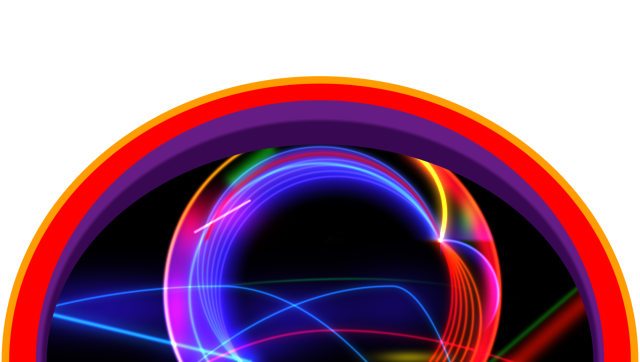
This background is drawn by a Shadertoy shader. Its source:

```glsl
// Layered oval frame on white, opening onto a glowing ring of light strands and beams.
#define ORANGE vec3(1.0, 0.61, 0.0)
#define RED vec3(1.0, 0.0, 0.0)
#define PURPLE vec3(0.40, 0.11, 0.52)
#define DARK_PURPLE vec3(0.22, 0.035, 0.32)
#define BLUE vec3(0.16, 0.06, 0.85)
#define CYAN vec3(0.05, 0.55, 1.0)
#define NODE vec2(0.1875, 0.190)
#define RING_CENTER vec2(0.0195, 0.1094)
#define RING_RADIUS 0.264
#define INNER_CENTER vec2(0.025, 0.108)
#define UPPER_CENTER vec2(0.001, 0.144)

float gauss(float d, float w) { return exp(-d * d / (w * w)); }

float blob(vec2 p, vec2 center, vec2 size) {
    vec2 q = (p - center) / size;
    return exp(-dot(q, q));
}

// Thin bright core with a soft halo.
float strand(float d, float w) { return gauss(d, w) + 0.22 * gauss(d, 5.0 * w); }

// Signed distance to a circle that passes through the node.
float nodeCircle(vec2 p, vec2 center) {
    return length(p - center) - length(NODE - center);
}

float segment(vec2 p, vec2 a, vec2 b) {
    vec2 ab = b - a;
    return length(p - a - ab * clamp(dot(p - a, ab) / dot(ab, ab), 0.0, 1.0));
}

// Distance to a parabola with separate left and right curvature.
float arch(vec2 p, vec2 peak, float left, float right) {
    float x = p.x - peak.x;
    float k = x < 0.0 ? left : right;
    return (p.y - peak.y + k * x * x) / sqrt(1.0 + 4.0 * k * k * x * x);
}

float ellipse(vec2 p, vec2 radii) {
    float f = length(p / radii);
    return f * (f - 1.0) / (length(p / (radii * radii)) + 0.0001);
}

float inside(float d, float soft) { return 1.0 - smoothstep(-soft, soft, d); }

// Blue haze and beams crossing the lower part.
vec3 beams(vec2 p) {
    vec3 c = BLUE * 0.65 * blob(p, vec2(-0.33, 0.085), vec2(0.15, 0.045));
    c += BLUE * 0.55 * blob(p, vec2(-0.04, 0.075), vec2(0.09, 0.045));
    c += BLUE * 0.40 * blob(p, vec2(0.12, 0.09), vec2(0.08, 0.05));
    c += BLUE * 0.60 * blob(p, vec2(-0.14, 0.02), vec2(0.09, 0.03));
    c += CYAN * 0.6 * strand(arch(p, vec2(-0.155, 0.1185), 0.46, 2.28), 0.0016);
    c += CYAN * 0.6 * strand(arch(p, vec2(0.112, 0.1185), 1.3, 14.3), 0.0016);
    c += CYAN * strand(segment(p, vec2(-0.43, 0.077), vec2(-0.109, 0.0)), 0.003);
    c += vec3(0.5, 0.0, 0.06) * strand(arch(p, vec2(0.021, 0.0495), 1.3, 0.64), 0.002);
    c += vec3(0.0, 0.25, 0.05) * gauss(arch(p, vec2(0.06, 0.13), 0.25, 0.5), 0.002)
        * blob(p, vec2(0.0, 0.13), vec2(0.15, 0.1));
    c += vec3(0.5, 0.45, 0.0) * blob(p, vec2(0.14, 0.007), vec2(0.045, 0.009));
    c += vec3(0.55, 0.03, 0.0) * gauss(segment(p, vec2(0.28, -0.025), vec2(0.44, 0.118)), 0.015);
    c += vec3(0.0, 0.28, 0.02) * gauss(segment(p, vec2(0.262, -0.005), vec2(0.41, 0.122)), 0.004);
    return c;
}

vec3 ring(vec2 p) {
    float rim = length(p - RING_CENTER) - RING_RADIUS;
    float inner = nodeCircle(p, INNER_CENTER);
    float upper = nodeCircle(p, UPPER_CENTER);
    float above = smoothstep(-0.005, 0.005, p.y - NODE.y);
    float cool = max(above, 1.0 - smoothstep(0.0, 0.1, p.x));
    float body = inside(rim, 0.004);
    float east = smoothstep(0.10, 0.18, p.x);

    // Violet crescent, faded towards the dark centre.
    float cover = max(inside(upper, 0.01), 1.0 - smoothstep(0.17, 0.25, p.y));
    float crescent = smoothstep(-0.042, 0.008, inner) * cover * cool * body;
    vec3 c = mix(BLUE, vec3(0.38, 0.08, 0.78), smoothstep(0.0, 0.03, inner)) * crescent * 0.85;

    // Cool strands above the node, warm ones below it.
    for (int i = 0; i < 6; i++) {
        float t = float(i) / 5.0;
        float d = nodeCircle(p, mix(UPPER_CENTER, INNER_CENTER, t));
        c += mix(CYAN, vec3(0.3, 0.25, 1.0), t) * strand(d, 0.0016) * cool * 0.45;
        d = nodeCircle(p, mix(INNER_CENTER, vec2(0.099, 0.066), t));
        c += mix(RED, ORANGE, 0.5 * t) * strand(d, 0.0022) * (1.0 - cool) * body * 0.6;
        d = nodeCircle(p, vec2(0.065 + 0.022 * t, 0.232));
        c += vec3(0.85, 0.62, 0.05) * strand(d, 0.0025) * above * body
            * smoothstep(0.11, 0.16, p.x) * 0.5;
    }
    c += CYAN * strand(nodeCircle(p, vec2(0.001, 0.1055)), 0.0025) * cool * 0.8;
    c = mix(c, vec3(0.75, 0.0, 0.08), 0.8 * above * gauss(nodeCircle(p, vec2(0.005, 0.135)), 0.004));

    // Coloured glows inside the band.
    vec3 glow = vec3(0.45, 0.0, 0.15) * blob(p, vec2(-0.15, 0.235), vec2(0.05, 0.035));
    glow += vec3(0.65, 0.0, 0.15) * blob(p, vec2(-0.205, 0.215), vec2(0.025, 0.045));
    glow += vec3(0.5, 0.0, 0.2) * blob(p, vec2(-0.225, 0.08), vec2(0.02, 0.07));
    glow += vec3(0.0, 0.5, 0.03) * blob(p, vec2(0.232, 0.225), vec2(0.016, 0.032));
    glow += vec3(0.03, 0.45, 0.03) * gauss(segment(p, vec2(-0.135, 0.285), vec2(-0.08, 0.33)), 0.012);
    glow += vec3(0.9, 0.65, 0.85) * gauss(segment(p, vec2(-0.195, 0.203), vec2(-0.11, 0.252)), 0.0018);
    c += glow * body;

    // Blue bow leaving the node, with red light along the right rim.
    float bow = length(p - vec2(0.194, 0.1055)) - 0.0846;
    float bowFade = step(NODE.x, p.x) * smoothstep(0.04, 0.11, p.y);
    c += (vec3(0.3, 0.4, 1.0) * gauss(bow, 0.002)
        + BLUE * 0.8 * gauss(bow, 0.014) * inside(bow, 0.004)) * bowFade;
    c += vec3(0.9, 0.02, 0.12) * gauss(rim + 0.012, 0.016) * body * east;

    // Rim line.
    vec3 rimColor = mix(vec3(0.8, 0.75, 0.9), ORANGE, smoothstep(0.04, 0.16, p.y));
    c += mix(rimColor, vec3(1.0, 0.25, 0.05), east) * gauss(rim + 0.003, 0.003);
    return c;
}

void mainImage(out vec4 fragColor, in vec2 fragCoord) {
    // Width spans -0.5 to 0.5; the base line is y = 0.
    vec2 p = (fragCoord - vec2(0.5 * iResolution.x, 0.0)) / iResolution.x;
    float edge = 0.75 / iResolution.x;

    // Nested frame bands, from the outside in.
    vec3 color = vec3(1.0);
    color = mix(color, ORANGE, inside(ellipse(p, vec2(0.4975, 0.4466)), edge));
    color = mix(color, RED, inside(ellipse(p, vec2(0.4857, 0.435)), edge));
    color = mix(color, PURPLE, inside(ellipse(p, vec2(0.444, 0.409)), edge));
    color = mix(color, DARK_PURPLE, inside(ellipse(p, vec2(0.435, 0.378)), 0.004));

    // Scene in the opening.
    vec3 scene = clamp(beams(p) + ring(p), 0.0, 1.0);
    color = mix(color, scene, inside(ellipse(p, vec2(0.427, 0.340)), edge));
    fragColor = vec4(color, 1.0);
}
```
